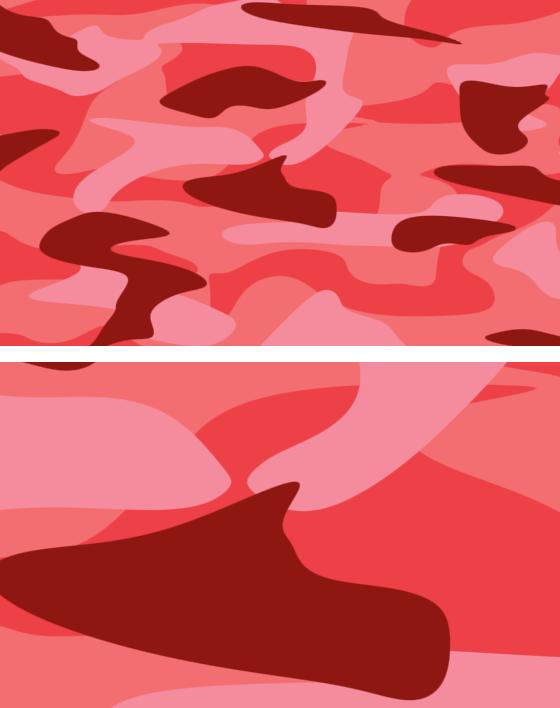
Top: the whole. Bottom: its middle third, enlarged.
A Shadertoy shader for this pattern:

```glsl
// Camouflage in four flat tones: coral ground, then red, pink and dark maroon.
// Each layer is a sum of randomly directed sine waves, stretched sideways,
// bent by sine warps and cut at a level that sets its share of the area.

const float TAU = 6.2831853;

float hash(float n) {
    return fract(sin(n * 127.1 + 11.7) * 4375.85);
}

mat2 rotation(float a) {
    return mat2(cos(a), sin(a), -sin(a), cos(a));
}

// Bends straight outlines into lobes and fingers, coarse to fine.
vec2 warp(vec2 p, float seed) {
    float freq = 5.5;
    for (int i = 0; i < 3; i++) {
        mat2 turn = rotation(seed + 1.9 * float(i));
        vec2 q = turn * p;
        q.x += 0.55 / freq * sin(freq * q.y + seed * 3.1);
        q.y += 0.55 / freq * sin(freq * 1.13 * q.x + seed * 5.3);
        p = q * turn;   // transposed product turns back
        freq *= 1.75;
    }
    return p;
}

// Wave field with zero mean and unit variance.
float blobField(vec2 p, float seed, float minFreq, float maxFreq) {
    const int WAVES = 11;
    p = warp(p * vec2(1.0, 2.4), seed);
    float sum = 0.0;
    for (int i = 0; i < WAVES; i++) {
        float n = float(i) + seed * 17.0;
        float angle = 0.5 * TAU * (float(i) + hash(n)) / float(WAVES);
        float freq = mix(minFreq, maxFreq, hash(n + 40.3));
        vec2 dir = vec2(cos(angle), sin(angle));
        sum += sin(TAU * (freq * dot(dir, p) + hash(n + 80.9)));
    }
    return sum / sqrt(0.5 * float(WAVES));
}

// Smooth-edged mask of the field above a level.
float mask(float field, float level) {
    float edge = 0.8 * fwidth(field) + 1e-4;
    return smoothstep(-edge, edge, field - level);
}

void mainImage(out vec4 fragColor, in vec2 fragCoord) {
    vec2 p = fragCoord / iResolution.y;

    vec3 coral = vec3(0.95, 0.43, 0.44);
    vec3 red = vec3(0.93, 0.25, 0.28);
    vec3 pink = vec3(0.96, 0.55, 0.62);
    vec3 maroon = vec3(0.56, 0.09, 0.07);

    // Lower layers are partly hidden, so they are cut at lower levels.
    vec3 color = coral;
    color = mix(color, red, mask(blobField(p, 2.3, 1.1, 2.0), 0.32));
    color = mix(color, pink, mask(blobField(p, 5.7, 1.0, 1.9), 0.70));
    color = mix(color, maroon, mask(blobField(p, 9.1, 1.3, 2.1), 0.95));

    fragColor = vec4(color, 1.0);
}
```
